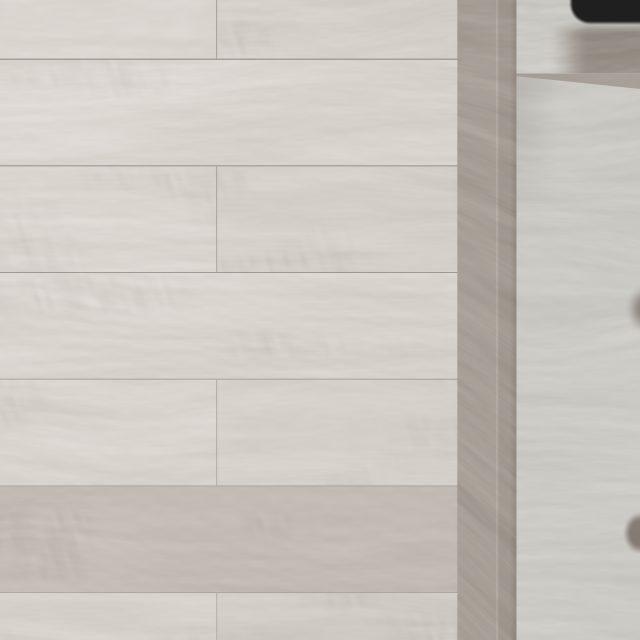
Reproduce this texture procedurally as a Shadertoy shader.

```glsl
// Pale wood planks in a half-offset layout, beside a darker post and a shelf niche.
#define ROWS 6.0
#define ROW_START 0.0742
#define JOINT_X 0.3385
#define SEAM_WIDTH 0.0016
#define POST_LEFT 0.7145
#define POST_RIGHT 0.807
#define RIDGE_X 0.777
#define SHELF_Y 0.885
#define GRAIN_STRENGTH 0.075

const vec3 PALE = vec3(0.87, 0.85, 0.83);
const vec3 CREAM = vec3(0.81, 0.785, 0.765);
const vec3 TAUPE = vec3(0.745, 0.715, 0.685);
const vec3 POST = vec3(0.655, 0.62, 0.59);
const vec3 PANEL = vec3(0.795, 0.79, 0.77);
const vec3 SHADE = vec3(0.49, 0.45, 0.42);
const vec3 SEAM = vec3(0.53, 0.51, 0.49);
const vec3 BLACK = vec3(0.12, 0.12, 0.125);

float hash(vec2 p) {
    return fract(sin(dot(p, vec2(127.1, 311.7))) * 43758.5453);
}

float noise(vec2 p) {
    vec2 i = floor(p), f = fract(p);
    f = f * f * (3.0 - 2.0 * f);
    return mix(mix(hash(i), hash(i + vec2(1, 0)), f.x),
               mix(hash(i + vec2(0, 1)), hash(i + vec2(1, 1)), f.x), f.y);
}

// Streaks along x, bent by a slow warp; roughly -0.5 to 0.5
float grain(vec2 p, float seed) {
    p += seed * vec2(3.7, 5.3);
    p.y += 0.045 * noise(p * vec2(4.0, 7.0));
    float broad = noise(p * vec2(3.0, 28.0));
    float streak = noise(p * vec2(8.0, 95.0));
    float pore = noise(p * vec2(45.0, 260.0));
    return 0.4 * broad + 0.4 * streak + 0.2 * pore - 0.5;
}

// Pixel coverage of a line of the given width at signed distance d
float lineCover(float d, float width, float px) {
    float h = 0.5 * width;
    return max(min(d + 0.5 * px, h) - max(d - 0.5 * px, -h), 0.0) / px;
}

// Coverage of the side where d is positive
float edge(float d, float px) {
    return clamp(d / px + 0.5, 0.0, 1.0);
}

vec3 planks(vec2 uv, float px) {
    float v = (uv.y - ROW_START) * ROWS;
    float row = floor(v);
    float jointed = mod(row, 2.0);
    float side = jointed * step(JOINT_X, uv.x);
    float seed = hash(vec2(row, side) + 2.0) * 9.0;

    // Light falls off from the upper left; one row is a darker board
    float light = 1.0 - 0.85 * length((uv - vec2(0.15, 0.7)) * vec2(0.9, 0.8));
    light += 0.2 * (hash(vec2(row, side)) - 0.5) - 0.2 * side;
    vec3 col = mix(CREAM, PALE, clamp(light, 0.0, 1.0));
    col = mix(col, TAUPE, row == 0.0 ? 0.75 : 0.0);

    // Grain, with a faint ripple across it in patches
    float g = grain(uv, seed);
    float patchMask = smoothstep(0.6, 0.9, noise(uv * vec2(6.0, 14.0) + seed));
    float ripple = noise(vec2(uv.x * 110.0 + uv.y * 35.0, uv.y * 32.0)) - 0.5;
    col += GRAIN_STRENGTH * g * vec3(0.95, 1.0, 1.05);
    col -= 0.035 * patchMask * (0.4 + ripple);

    // Seams between rows and the butt joints, fading downwards
    float rowDist = (v - floor(v + 0.5)) / ROWS;
    float seam = lineCover(rowDist, SEAM_WIDTH, px) * mix(0.3, 1.0, uv.y);
    float joint = jointed * lineCover(uv.x - JOINT_X, SEAM_WIDTH, px);
    return mix(col, SEAM, max(seam, joint * mix(0.4, 0.65, uv.y)));
}

vec3 post(vec2 uv, float px) {
    // Grain tilts more steeply towards the bottom
    float slope = mix(1.0, 0.1, uv.y);
    vec2 q = vec2(uv.x, uv.y + slope * (uv.x - POST_LEFT));
    vec3 col = POST + 1.3 * GRAIN_STRENGTH * grain(q, 4.0);
    col -= 0.025 * edge(uv.x - RIDGE_X, px);
    col += 0.05 * lineCover(uv.x - RIDGE_X, 2.0 * SEAM_WIDTH, px);
    return col - 0.05 * smoothstep(0.012, 0.0, POST_RIGHT - uv.x);
}

vec3 niche(vec2 uv, float px) {
    float across = (uv.x - POST_RIGHT) / (1.0 - POST_RIGHT);
    float g = grain(uv, 7.0);
    vec3 col = PANEL + GRAIN_STRENGTH * g;
    col -= 0.06 * smoothstep(0.4, 0.0, across) * smoothstep(0.6, 0.85, uv.y);

    // Back wall and shaded board above the shelf
    float board = smoothstep(0.25, 0.6, across) * smoothstep(0.97, 0.945, uv.y);
    vec3 recess = mix(PANEL + 0.01, mix(POST, SHADE, 0.35), board);
    col = mix(col, recess + 1.5 * GRAIN_STRENGTH * g, edge(uv.y - SHELF_Y, px));

    // Tapered front edge of the shelf
    float taper = min(SHELF_Y - uv.y, uv.y - SHELF_Y + 0.004 + 0.02 * across);
    col = mix(col, POST + 0.5 * GRAIN_STRENGTH * g, edge(taper, px));

    // Dark rounded object and two soft shadows at the margin
    vec2 box = abs(uv - vec2(0.992, 1.064)) - vec2(0.07);
    float boxDist = length(max(box, 0.0)) + min(max(box.x, box.y), 0.0) - 0.03;
    col = mix(col, BLACK, smoothstep(0.004, -0.004, boxDist));
    float upper = length((uv - vec2(1.01, 0.517)) * vec2(1.0, 0.8));
    float lower = length((uv - vec2(1.0, 0.167)) * vec2(1.0, 0.8));
    col = mix(col, SHADE, 0.8 * smoothstep(0.034, 0.006, upper));
    return mix(col, SHADE, 0.9 * smoothstep(0.028, 0.014, lower));
}

void mainImage(out vec4 fragColor, in vec2 fragCoord) {
    vec2 uv = fragCoord / iResolution.xy;
    float px = 1.0 / min(iResolution.x, iResolution.y);
    vec3 col = mix(planks(uv, px), post(uv, px), edge(uv.x - POST_LEFT, px));
    col = mix(col, niche(uv, px), edge(uv.x - POST_RIGHT, px));
    fragColor = vec4(col, 1.0);
}
```
